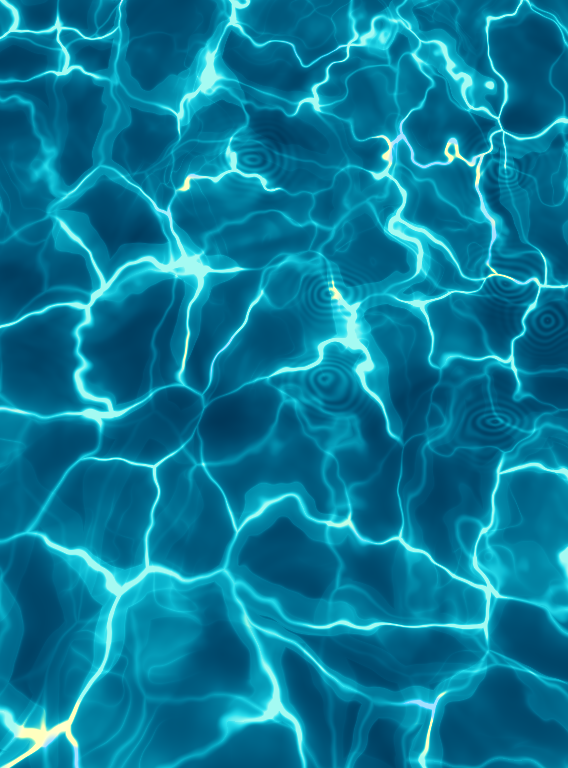
A WebGL 2 fragment shader for this texture:

```glsl
#version 300 es
precision highp float;
// Sunlit pool water: a warped cellular net of caustic light over deep blue.
// Edge distances give thin lines, folded bands and bright knots; ridged
// noise adds silky folds, and scattered rings add small surface ripples.
uniform vec2 u_resolution;
out vec4 outColor;

const float CELLS_NEAR = 6.0;     // cells per canvas height at the bottom
const float CELLS_GAIN = 3.4;     // extra cells toward the top
const float WARP = 0.75;          // broad bending of the net
const float WOBBLE = 0.13;        // small kinks along the lines
const float LINE_WIDTH = 0.042;
const float BAND_WIDTH = 0.17;
const float BASE_LIGHT = 0.12;
const int RIPPLES = 7;
const vec3 RAMP[7] = vec3[7](
  vec3(0.00, 0.21, 0.34), vec3(0.00, 0.30, 0.44), vec3(0.00, 0.42, 0.56),
  vec3(0.01, 0.56, 0.68), vec3(0.04, 0.71, 0.81), vec3(0.16, 0.87, 0.93),
  vec3(0.64, 0.98, 0.95));

vec2 hash2(vec2 p) {
  vec3 a = fract(p.xyx * vec3(0.1031, 0.1030, 0.0973));
  a += dot(a, a.yzx + 33.33);
  return fract((a.xx + a.yz) * a.zy);
}

float noise(vec2 p) {
  vec2 i = floor(p), f = fract(p);
  f = f * f * f * (f * (f * 6.0 - 15.0) + 10.0);
  return mix(mix(hash2(i).x, hash2(i + vec2(1, 0)).x, f.x),
             mix(hash2(i + vec2(0, 1)).x, hash2(i + vec2(1, 1)).x, f.x), f.y);
}

float fbm(vec2 p) {
  float sum = 0.0, amp = 0.53;
  for (int i = 0; i < 4; i++) {
    sum += amp * noise(p);
    p = mat2(1.6, 1.2, -1.2, 1.6) * p + 7.3;
    amp *= 0.5;
  }
  return sum;
}

vec2 noise2(vec2 p) { return vec2(noise(p), noise(p + 41.7)) - 0.5; }

// Distances to the nearest and second nearest cell borders
vec2 cellEdges(vec2 p) {
  vec2 cell = floor(p), f = p - cell, nearest = vec2(0);
  float best = 9.0;
  for (int y = -1; y <= 1; y++)
    for (int x = -1; x <= 1; x++) {
      vec2 g = vec2(x, y), r = g + hash2(cell + g) - f;
      if (dot(r, r) < best) { best = dot(r, r); nearest = r; }
    }
  vec2 edge = vec2(9.0);
  for (int y = -2; y <= 2; y++)
    for (int x = -2; x <= 2; x++) {
      vec2 g = vec2(x, y), r = g + hash2(cell + g) - f, gap = r - nearest;
      if (dot(gap, gap) < 0.0001) continue;
      float d = dot(0.5 * (r + nearest), normalize(gap));
      if (d < edge.x) edge = vec2(d, edge.x);
      else edge.y = min(edge.y, d);
    }
  return edge;
}

// Light of one net: glow, core line, folded band with rim, and knots
float caustic(vec2 p) {
  vec2 e = cellEdges(p);
  float power = smoothstep(0.15, 0.75, noise(p * 1.3 + 19.0));
  float width = BAND_WIDTH * smoothstep(0.42, 0.85, noise(p * 0.9 + 5.0));
  float glow = exp(-e.x / 0.11) * (0.12 + 0.2 * power);
  float core = (1.0 - smoothstep(0.0, LINE_WIDTH, e.x)) * (0.1 + 0.36 * power);
  float band = 1.0 - smoothstep(width - 0.03, width + 0.02, e.x);
  float rim = exp(-abs(e.x - width) / 0.016) * smoothstep(0.02, 0.08, width);
  float knot = exp(-(e.x + e.y) / 0.13) * power;
  return glow + core + band * 0.14 + rim * 0.16 + knot * 0.35;
}

// Thin bright creases along the mid level of a noise field
float crease(vec2 p) {
  return pow(1.0 - abs(2.0 * noise(p) - 1.0), 7.0);
}

float ripples(vec2 uv) {
  float sum = 0.0;
  for (int i = 0; i < RIPPLES; i++) {
    vec2 h = hash2(vec2(float(i) * 3.7 + 2.0, 11.0));
    vec2 d = (uv - vec2(0.28 + 0.44 * h.x, 0.42 + 0.5 * h.y)) * vec2(1.0, 1.4);
    float dist = length(d + 0.022 * noise2(uv * 26.0));
    float fade = exp(-dist * dist / 0.0022);
    sum += fade * (0.07 + 0.11 * sin(dist * 520.0 + 5.0 * noise(uv * 22.0)));
  }
  return sum;
}

vec3 ramp(float t) {
  vec3 c = RAMP[0];
  for (int i = 1; i < 7; i++)
    c = mix(c, RAMP[i], clamp(t * 6.0 - float(i - 1), 0.0, 1.0));
  return c;
}

void main() {
  vec2 uv = gl_FragCoord.xy / u_resolution.y;
  // Slight perspective: cells shrink toward the top
  vec2 q = vec2((uv.x - 0.37) * (CELLS_NEAR + CELLS_GAIN * uv.y),
                uv.y * (CELLS_NEAR + 0.5 * CELLS_GAIN * uv.y)) + 20.0;
  q = mat2(0.96, 0.28, -0.28, 0.96) * q;
  float rough = 0.6 + 0.9 * smoothstep(0.2, 1.1, uv.x + 0.6 * uv.y);
  vec2 net = q + WARP * noise2(q * 0.8) + WOBBLE * 2.0 * rough * noise2(q * 2.7)
           + WOBBLE * 0.6 * rough * noise2(q * 7.0);

  // Soft depth shading, main net and a fainter veil net
  float haze = fbm(q * 0.75 + 3.0 + noise2(q));
  float light = BASE_LIGHT + 0.55 * (haze - 0.36);
  light += caustic(net);
  light += 0.36 * caustic(net.yx * 0.85 + 1.1 * noise2(q * 0.6 + 9.0) + 50.0);

  // Silky creases gathered in the brighter water
  vec2 silk = net * vec2(2.1, 1.5) + 1.2 * noise2(q * 1.9);
  float lit = smoothstep(0.42, 0.68, haze);
  light += lit * (0.2 * crease(silk) + 0.13 * crease(silk * 2.3 + 8.0));
  light += ripples(uv);

  // Sparse warm and blue fringes on the brightest folds
  vec3 color = ramp(clamp(light, 0.0, 1.0));
  float spot = smoothstep(0.76, 0.9, noise(q * 1.1 + 71.0));
  float fringe = spot * smoothstep(0.65, 0.95, light);
  color += fringe * mix(vec3(0.5, 0.08, -0.2), vec3(0.0, -0.1, 0.06),
                        smoothstep(0.35, 0.65, noise(q * 5.0)));
  outColor = vec4(clamp(color, 0.0, 1.0), 1.0);
}
```
